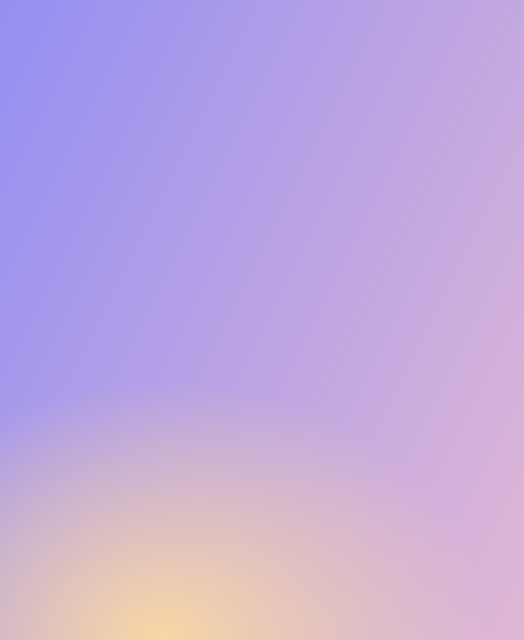
Write a Shadertoy shader that draws this background.

```glsl
#define COOL_COLOR vec3(0.580, 0.560, 0.950)
#define WARM_COLOR vec3(0.880, 0.720, 0.836)
#define GLOW_COLOR vec3(0.975, 0.842, 0.642)
#define SWEEP_DIR vec2(1.0, -0.5)
#define GLOW_CENTER vec2(0.312, 0.0)
#define GLOW_RADIUS vec2(0.625, 0.405)

// Diagonal sweep running from the top left corner to the bottom right one
vec3 diagonalSweep(vec2 uv) {
    float aspect = iResolution.x / iResolution.y;
    vec2 fromTopLeft = (uv - vec2(0.0, 1.0)) * vec2(aspect, 1.0);
    float span = dot(vec2(aspect, -1.0), SWEEP_DIR);
    float t = dot(fromTopLeft, SWEEP_DIR) / span;
    return mix(COOL_COLOR, WARM_COLOR, clamp(t, 0.0, 1.0));
}

// Elliptical glow fading linearly to nothing at its rim
float glowAmount(vec2 uv) {
    return clamp(1.0 - length((uv - GLOW_CENTER) / GLOW_RADIUS), 0.0, 1.0);
}

void mainImage(out vec4 fragColor, in vec2 fragCoord) {
    vec2 uv = fragCoord / iResolution.xy;
    vec3 color = mix(diagonalSweep(uv), GLOW_COLOR, glowAmount(uv));
    fragColor = vec4(color, 1.0);
}
```
